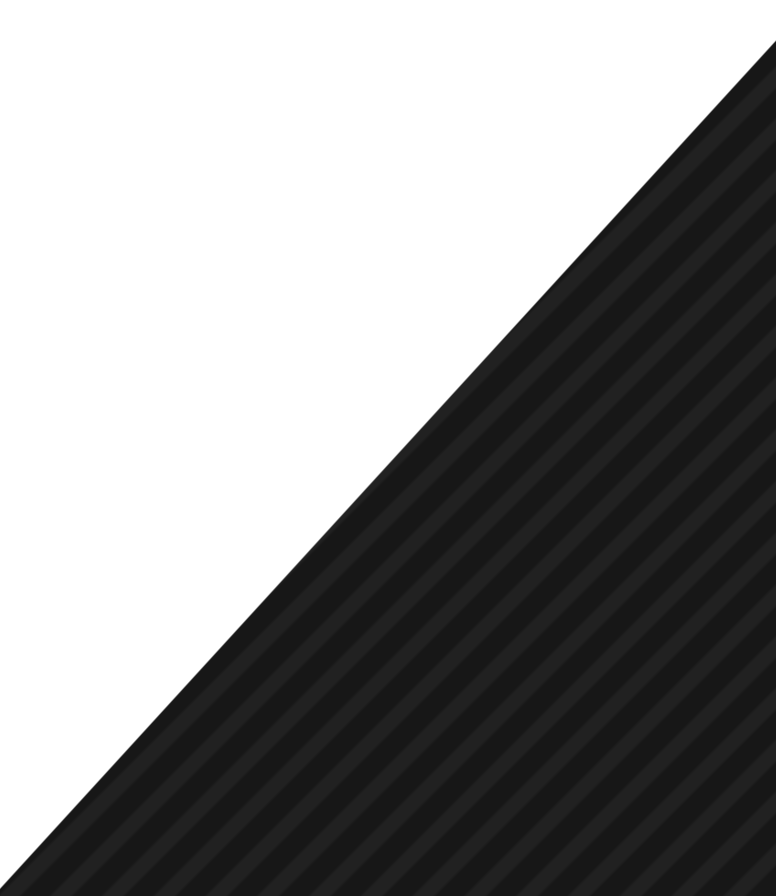
A Shadertoy shader for this background:

```glsl
// A white field above a rising diagonal, with a charcoal wedge below it.
// The wedge carries fine 45 degree stripes made by repeating a diagonal
// coordinate; both the stripes and the wedge edge are antialiased.

// All lengths are in units of the canvas height.
const vec3 WHITE = vec3(1.0);
const vec3 CHARCOAL_DARK = vec3(0.091);
const vec3 CHARCOAL_LIGHT = vec3(0.128);

const float EDGE_START = 0.008;      // height of the edge at the left side
const float EDGE_SLOPE = 1.093;
const float STRIPE_PERIOD = 0.0578;  // measured horizontally
const float STRIPE_CENTER = 0.0104;  // where one light stripe meets the base
const float STRIPE_SHARE = 0.42;     // light part of each period
const float STRIPE_BLUR = 0.003;

// Signed distance to the wedge: negative inside it.
float wedgeDistance(vec2 p) {
    return (p.y - EDGE_START - EDGE_SLOPE * p.x) / length(vec2(EDGE_SLOPE, 1.0));
}

// Coverage of the light stripes, from 0 to 1.
float stripeMask(vec2 p, float pixel) {
    float across = p.x - p.y - STRIPE_CENTER;
    float fromCenter = abs(fract(across / STRIPE_PERIOD + 0.5) - 0.5) * STRIPE_PERIOD;
    float halfWidth = 0.5 * STRIPE_SHARE * STRIPE_PERIOD;
    float blur = max(STRIPE_BLUR, pixel);
    return 1.0 - smoothstep(-blur, blur, fromCenter - halfWidth);
}

void mainImage(out vec4 fragColor, in vec2 fragCoord) {
    float pixel = 1.0 / iResolution.y;
    vec2 p = fragCoord * pixel;

    // Striped wedge
    vec3 wedge = mix(CHARCOAL_DARK, CHARCOAL_LIGHT, stripeMask(p, pixel));

    // White field above the diagonal
    float field = smoothstep(-pixel, pixel, wedgeDistance(p));
    fragColor = vec4(mix(wedge, WHITE, field), 1.0);
}
```
